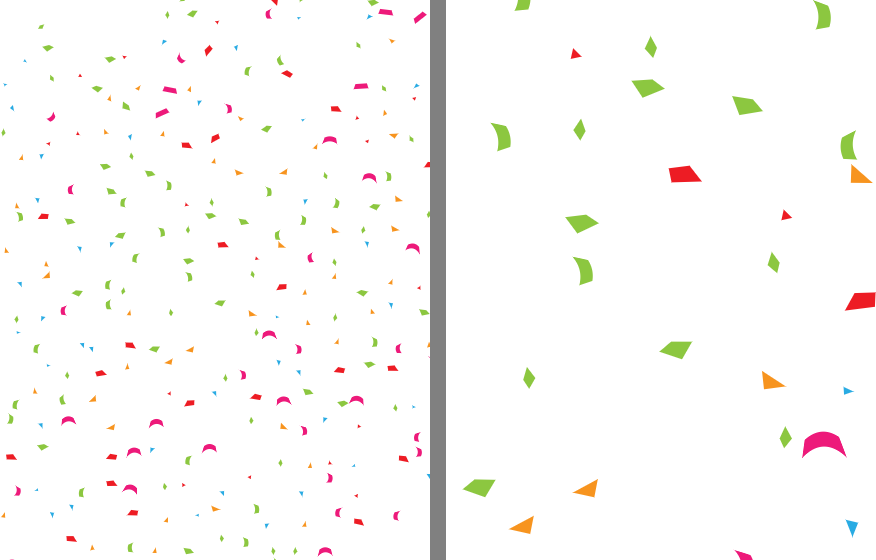
Left, the full canvas; right, a detail of the centre.
Write a WebGL 2 fragment shader that draws this pattern.

```glsl
#version 300 es
precision highp float;

uniform vec2 u_resolution;
out vec4 fragColor;

const vec3 PAPER = vec3(1.0);
const vec3 GREEN = vec3(0.55, 0.78, 0.25);
const vec3 PINK = vec3(0.93, 0.10, 0.48);
const vec3 RED = vec3(0.93, 0.11, 0.14);
const vec3 ORANGE = vec3(0.97, 0.58, 0.12);
const vec3 BLUE = vec3(0.16, 0.67, 0.89);

// Lengths are in hundredths of the canvas height
const float CELL = 5.2;

vec3 hash3(vec2 p) {
    vec3 q = fract(p.xyx * vec3(0.1031, 0.1030, 0.0973));
    q += dot(q, q.yxz + 33.33);
    return fract((q.xxy + q.yzz) * q.zyx);
}

mat2 rotation(float angle) {
    float c = cos(angle), s = sin(angle);
    return mat2(c, s, -s, c);
}

// Signed distance to the line a-b, positive on its right side
float edge(vec2 p, vec2 a, vec2 b) {
    vec2 along = normalize(b - a);
    return dot(p - a, vec2(along.y, -along.x));
}

// Convex shapes, corners listed anticlockwise
float triangle(vec2 p, vec2 a, vec2 b, vec2 c) {
    return max(edge(p, a, b), max(edge(p, b, c), edge(p, c, a)));
}

float quad(vec2 p, vec2 a, vec2 b, vec2 c, vec2 d) {
    return max(max(edge(p, a, b), edge(p, b, c)), max(edge(p, c, d), edge(p, d, a)));
}

// Curved paper strips
float arch(vec2 p, float bend) {
    p.y += bend * (p.x * p.x - 0.7);
    return quad(p, vec2(-1.4, -0.4), vec2(1.25, -0.45), vec2(1.05, 0.45), vec2(-1.0, 0.48));
}

float curl(vec2 p, float bend) {
    p.x += bend * (p.y * p.y - 0.3);
    return quad(p, vec2(-0.38, -0.8), vec2(0.4, -0.72), vec2(0.36, 0.55), vec2(-0.32, 0.95));
}

// One scrap of confetti: colour and signed distance
vec4 scrap(vec2 p, float pick, float bend) {
    if (pick < 0.08) return vec4(PINK, arch(p, bend));
    if (pick < 0.17) return vec4(RED,
        quad(p, vec2(-1.0, -0.5), vec2(0.8, -0.4), vec2(0.9, 0.45), vec2(-0.35, 0.5)));
    if (pick < 0.26) return vec4(GREEN,
        quad(p, vec2(-1.0, -0.1), vec2(0.35, -0.55), vec2(0.95, 0.5), vec2(-0.3, 0.5)));
    if (pick < 0.37) return vec4(GREEN, curl(p, 0.3));
    if (pick < 0.50) return vec4(GREEN,
        quad(p, vec2(-0.35, -0.1), vec2(0.15, -0.65), vec2(0.38, -0.05), vec2(0.0, 0.65)));
    if (pick < 0.58) return vec4(PINK, curl(p, 0.4));
    if (pick < 0.66) return vec4(ORANGE,
        triangle(p, vec2(-0.75, -0.35), vec2(0.55, -0.5), vec2(0.65, 0.6)));
    if (pick < 0.74) return vec4(ORANGE,
        triangle(p, vec2(-0.35, -0.45), vec2(0.4, -0.45), vec2(-0.15, 0.5)));
    if (pick < 0.90) return vec4(BLUE,
        triangle(p, vec2(-0.38, 0.4), vec2(0.25, -0.5), vec2(0.38, 0.4)));
    if (pick < 0.94) return vec4(BLUE,
        triangle(p, vec2(-0.3, -0.1), vec2(0.28, -0.22), vec2(0.25, 0.25)));
    return vec4(RED, triangle(p, vec2(-0.28, -0.3), vec2(0.35, -0.1), vec2(-0.2, 0.35)));
}

void main() {
    float pixel = 100.0 / u_resolution.y;
    vec2 p = gl_FragCoord.xy * pixel;
    vec2 home = floor(p / CELL);
    vec3 colour = PAPER;

    // Jittered grid, with the neighbours whose scraps may reach this point
    for (int j = -1; j <= 1; j++) {
        for (int i = -1; i <= 1; i++) {
            vec2 cell = home + vec2(i, j);
            vec3 place = hash3(cell + 17.0);
            vec3 trait = hash3(cell + 71.0);
            vec2 centre = (cell + 0.5 + 0.76 * (place.xy - 0.5)) * CELL;

            // Scraps near the top are sparser, straighter and tumble more
            float top = smoothstep(72.0, 80.0, centre.y);
            if (place.z > mix(0.87, 0.72, top)) continue;

            float tilt = (trait.x - 0.5) * mix(0.5, 1.7, top);
            vec2 local = rotation(tilt) * (p - centre);
            if (trait.y < 0.5) local.x = -local.x;

            vec4 piece = scrap(local, trait.z, mix(0.38, 0.0, top));
            float cover = clamp(0.5 - piece.w / pixel, 0.0, 1.0);
            colour = mix(colour, piece.rgb, cover);
        }
    }
    fragColor = vec4(colour, 1.0);
}
```
